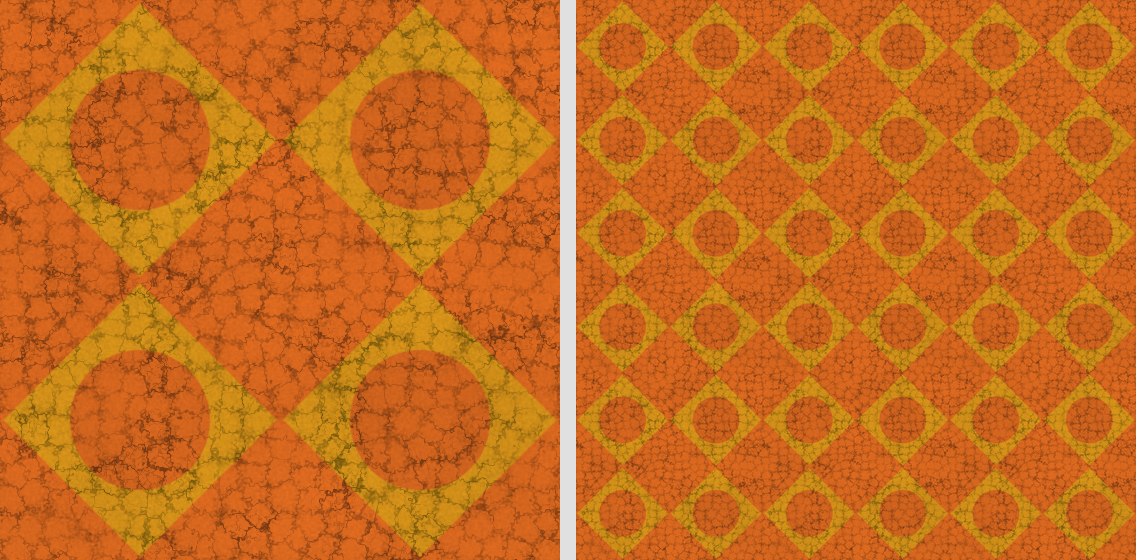
Left, the tile; right, the same tile 3 across and 3 down.
A WebGL 2 fragment shader for this pattern:

```glsl
#version 300 es
precision highp float;

uniform vec2 u_resolution;
out vec4 fragColor;

// Random pair in 0..1 for a lattice point that wraps every n cells
vec2 hash2(ivec2 cell, int n, uint seed) {
    uvec2 q = uvec2((cell + n) % n);
    uint h = q.x * 1597u + q.y * 51749u + seed * 7919u;
    h = (h ^ (h >> 15)) * 73244u + 9781u;
    h = (h ^ (h >> 13)) * 26699u;
    h ^= h >> 16;
    uint k = (h ^ (h >> 7)) * 40503u + 977u;
    k ^= k >> 15;
    return vec2(h & 65535u, k & 65535u) / 65535.0;
}

// Gradient noise with n cells across the canvas
float corner(ivec2 cell, vec2 offset, int n, uint seed) {
    float angle = 6.28318 * hash2(cell, n, seed).x;
    return dot(vec2(cos(angle), sin(angle)), offset);
}

float gradientNoise(vec2 uv, int n, uint seed) {
    vec2 p = uv * float(n);
    ivec2 i = ivec2(floor(p));
    vec2 f = fract(p);
    vec2 s = f * f * f * (f * (f * 6.0 - 15.0) + 10.0);
    float bottom = mix(corner(i, f, n, seed),
                       corner(i + ivec2(1, 0), f - vec2(1, 0), n, seed), s.x);
    float top = mix(corner(i + ivec2(0, 1), f - vec2(0, 1), n, seed),
                    corner(i + ivec2(1, 1), f - vec2(1, 1), n, seed), s.x);
    return mix(bottom, top, s.y);
}

// Distances to the nearest and second nearest scattered point
vec2 cellular(vec2 uv, int n, uint seed) {
    vec2 p = uv * float(n);
    ivec2 i = ivec2(floor(p));
    vec2 f = fract(p);
    vec2 nearest = vec2(8.0);
    for (int y = -1; y <= 1; y++) {
        for (int x = -1; x <= 1; x++) {
            ivec2 o = ivec2(x, y);
            float d = length(vec2(o) + 0.1 + 0.8 * hash2(i + o, n, seed) - f);
            nearest = d < nearest.x ? vec2(d, nearest.x) : vec2(nearest.x, min(nearest.y, d));
        }
    }
    return nearest;
}

void main() {
    vec2 uv = gl_FragCoord.xy / u_resolution;

    // Two by two diamonds, each with a round opening
    vec2 p = fract(uv * 2.0) - 0.5;
    float diamond = (abs(p.x) + abs(p.y) - 0.488) * 0.7071;
    float disc = length(p) - 0.25;
    float soft = max(0.004, 2.0 / min(u_resolution.x, u_resolution.y));
    float inDiamond = 1.0 - smoothstep(-soft, soft, diamond);
    float inDisc = 1.0 - smoothstep(-soft, soft, disc);

    vec3 orange = vec3(0.835, 0.398, 0.118);
    vec3 ochre = vec3(0.815, 0.555, 0.095);
    vec3 color = mix(orange, ochre, inDiamond);
    color = mix(color, orange * 0.965, inDisc);
    float yellowness = inDiamond * (1.0 - inDisc);

    // Ragged leather pebbles and the creases between them
    vec2 ragged = vec2(gradientNoise(uv, 70, 1u), gradientNoise(uv, 70, 2u)) * 0.011
                + vec2(gradientNoise(uv, 160, 3u), gradientNoise(uv, 160, 4u)) * 0.009;
    vec2 pebble = cellular(uv + ragged, 23, 5u);
    vec2 wrinkle = cellular(uv + ragged * 0.8, 50, 6u);
    float patches = gradientNoise(uv, 9, 7u) + 0.6 * gradientNoise(uv, 34, 8u);
    float depth = clamp(0.62 + 0.8 * patches, 0.15, 1.0);
    float crease = depth * (1.0 - smoothstep(0.0, 0.17, pebble.y - pebble.x));
    float fine = smoothstep(-0.1, 0.5, patches) * (1.0 - smoothstep(0.0, 0.2, wrinkle.y - wrinkle.x));
    float hollow = smoothstep(0.3, 0.85, pebble.x);

    // Grain is strongest in the hollows
    float grain = gradientNoise(uv, 190, 9u) + 0.6 * gradientNoise(uv, 97, 10u);
    float shade = 1.02 - 0.10 * hollow + grain * (0.06 + 0.16 * hollow);
    shade += 0.05 * gradientNoise(uv, 5, 11u);
    color *= shade;
    float dark = clamp(0.75 * crease + 0.38 * fine, 0.0, 0.85);
    vec3 creaseTint = mix(vec3(0.53, 0.52, 0.58), vec3(0.53, 0.60, 0.45), yellowness);
    color *= mix(vec3(1.0), creaseTint, dark);

    fragColor = vec4(clamp(color, 0.0, 1.0), 1.0);
}
```
